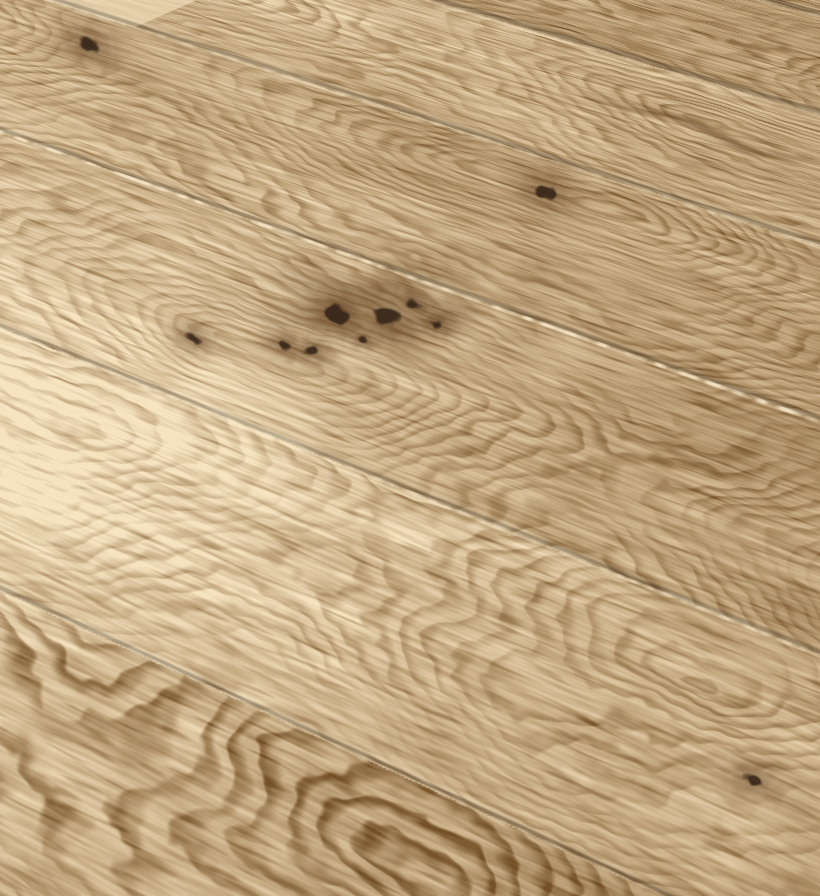
Reproduce this texture procedurally as a Shadertoy shader.

```glsl
// Oak floorboards seen at a slant: a perspective warp gives board coordinates,
// growth rings are contours of a noisy distance field around one eye per board,
// then stretched gradient noise adds fibres, and knots and seams go on top.

vec2 gradientAt(vec2 cell) {
    vec3 q = fract(cell.xyx * vec3(0.1031, 0.1030, 0.0973));
    q += dot(q, q.yzx + 33.33);
    float angle = 6.2832 * fract((q.x + q.y) * q.z);
    return vec2(cos(angle), sin(angle));
}

// Gradient noise, about -0.7 to 0.7
float gnoise(vec2 p) {
    vec2 i = floor(p), f = p - i;
    vec2 u = f * f * f * (f * (f * 6.0 - 15.0) + 10.0);
    vec2 e = vec2(1, 0);
    return mix(mix(dot(gradientAt(i), f), dot(gradientAt(i + e), f - e), u.x),
               mix(dot(gradientAt(i + e.yx), f - e.yx),
                   dot(gradientAt(i + e.xx), f - e.xx), u.x), u.y);
}

// Height field whose contours are the growth rings of one board
float ringField(float along, float across, float board) {
    float eyeDist = mod(along - 0.02 - 0.72 * board + 0.475, 0.95) - 0.475;
    float eyeRow = 0.4 + 0.25 * sin(2.2 * board - 3.0);
    float reach = 0.55 * (1.0 - exp(-12.0 * eyeDist * eyeDist));
    vec2 q = vec2(along + 7.3 * board, across);
    float h = length(vec2(reach, across - board - eyeRow));
    h += 0.24 * gnoise(q * vec2(2.6, 2.2));
    h += 0.06 * gnoise(q * vec2(9.0, 6.0));
    h += 0.02 * gnoise(q * vec2(38.0, 16.0));
    return h * (board > 3.5 ? 14.0 : 19.0);
}

// Dark core in x, brown halo in y
vec2 knot(vec2 p, vec2 center, float radius) {
    vec2 d = p - center;
    d.y -= 0.2 * d.x;
    float dist = length(d * vec2(0.75, 1.15)) + 0.006 * gnoise(p * 90.0);
    return vec2(clamp((radius - dist) / 0.004, 0.0, 1.0),
                exp(-dist * dist / (radius * radius * 7.0 + 1e-5)) * smoothstep(0.0, 0.004, radius));
}

void mainImage(out vec4 fragColor, in vec2 fragCoord) {
    vec2 p = fragCoord / iResolution.y;
    p.y = 1.0 - p.y;

    // Perspective: boards widen geometrically towards the viewer
    float depth = (p.y - 0.323 * p.x) / (1.0 + 0.209 * p.x) + 0.507;
    float across = log(max(depth, 0.01) / 0.367) / 0.289;
    float along = p.x + 0.6 * p.y;
    float board = floor(across);
    vec2 grain = vec2(along + 7.3 * board, across);

    // Growth rings: soft rise, sharper fall
    float field = ringField(along, across, board);
    float phase = fract(field);
    float ring = smoothstep(0.3, 0.8, phase) * (1.0 - smoothstep(0.82, 1.0, phase));
    ring = mix(ring, 0.34, smoothstep(0.35, 0.9, fwidth(field)));
    float bold = board > 3.5 ? 0.56 : 0.33;
    float ringDepth = bold * clamp(0.75 + 1.1 * gnoise(grain * vec2(3.0, 3.5) + 5.0), 0.25, 1.2);

    // Tone from 0 (brown) to 1 (pale)
    float tone = 0.66 + 0.09 * cos(2.1 * (board - 3.0)) + 0.1 - 0.24 * p.x;
    tone += 0.36 * exp(-dot((p - vec2(0.02, 0.46)) * vec2(2.3, 4.2),
                            (p - vec2(0.02, 0.46)) * vec2(2.3, 4.2)));
    tone -= 0.12 * smoothstep(0.75, 1.05, p.y) * smoothstep(0.3, 0.9, p.x);
    tone += 0.24 * gnoise(grain * vec2(2.0, 4.0) + 11.0);
    tone -= ring * ringDepth;

    // Fibres and short open pores
    tone += 0.30 * gnoise(grain * vec2(5.0, 38.0));
    tone += 0.26 * gnoise(grain * vec2(16.0, 72.0) + 3.0);
    tone -= 0.30 * smoothstep(0.15, 0.5, gnoise(grain * vec2(13.0, 48.0) + 23.0));

    // Pale board end in the far corner
    float endCut = smoothstep(0.002, -0.002, p.x + 2.3 * p.y - 0.22);
    if (board == 0.0) tone = mix(tone, 0.92 + 0.25 * (tone - 0.6), endCut);

    vec3 color = mix(vec3(0.55, 0.42, 0.26), vec3(0.92, 0.84, 0.70), clamp(tone, -0.25, 1.12));
    color -= vec3(0.0, 0.008, 0.018) * (1.0 - abs(2.0 * clamp(tone, 0.0, 1.0) - 1.0));

    // Knots: a cluster beside the large eye, then a few lone ones
    vec2 stain = vec2(0.0);
    for (int n = 0; n < 7; n++) {
        float i = float(n);
        vec2 center = vec2(0.32 + 0.028 * i, 0.385 - 0.007 * i + 0.02 * sin(2.4 * i));
        stain = max(stain, knot(p, center, 0.005 + 0.009 * pow(abs(sin(1.9 * i + 0.6)), 3.0)));
    }
    for (int n = 0; n < 6; n++) {
        float i = float(n);
        vec2 center = vec2(mod(0.1 + 0.508 * i, 0.9), 0.05 + 0.164 * i);
        stain = max(stain, knot(p, center, 0.010 * smoothstep(0.5, 2.0, abs(i - 3.4))));
    }
    // Smudge around the cluster and a mineral streak on a far board
    vec2 smudge = (p - vec2(0.43, 0.34)) * vec2(7.0, 16.0);
    float cloud = exp(-dot(smudge, smudge)) * (0.5 + gnoise(p * vec2(14.0, 30.0)));
    float streak = exp(-pow((across - 0.42 - 0.12 * gnoise(vec2(along * 9.0, 2.0))) / 0.035, 2.0));
    streak *= smoothstep(0.66, 0.85, along) * smoothstep(1.08, 0.92, along);
    float brown = clamp(0.55 * stain.y + 0.5 * cloud + 0.6 * streak, 0.0, 0.85);
    color = mix(color, vec3(0.42, 0.29, 0.16), brown);
    color = mix(color, vec3(0.20, 0.14, 0.09), 0.88 * stain.x);

    // Seams: bevel catching the light, thin shade beside it
    float seam = floor(across + 0.5);
    float offset = (across - seam) * depth * 0.3;
    float glint = clamp(0.6 + 1.3 * gnoise(vec2(along * 60.0, seam * 5.3)), 0.1, 1.0);
    glint *= 0.25 + 0.65 * exp(-pow((seam - 2.2) / 1.1, 2.0));
    color *= 1.0 - 0.22 * smoothstep(0.004, 0.001, abs(offset + 0.0035));
    color = mix(color, vec3(0.97, 0.91, 0.79), glint * smoothstep(0.0032, 0.0008, abs(offset)));

    fragColor = vec4(clamp(color, 0.0, 1.0), 1.0);
}
```
